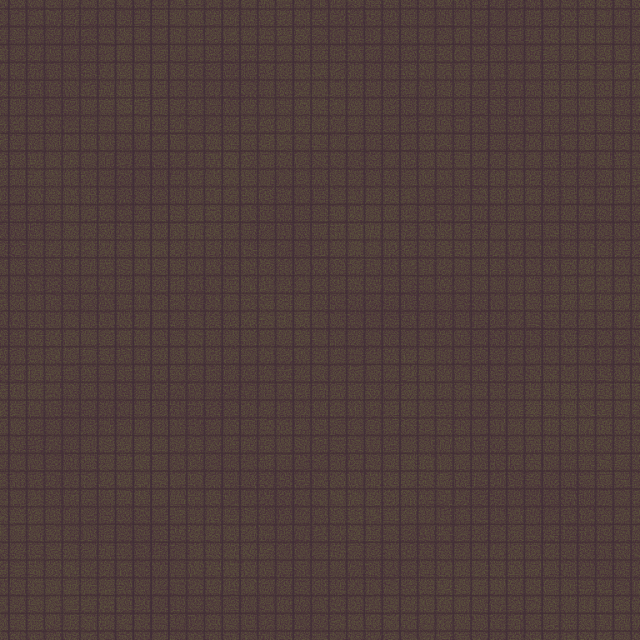
A Shadertoy shader for this pattern:

```glsl
// Dark brown speckled cloth with a fine 36 by 36 windowpane check of thin plum lines.

const float REPEATS = 36.0;
const float TAU = 6.2831853;

const vec3 RUSSET = vec3(0.300, 0.208, 0.231);
const vec3 OLIVE = vec3(0.345, 0.303, 0.230);
const vec3 WARP_PLUM = vec3(0.252, 0.178, 0.217);
const vec3 WEFT_PLUM = vec3(0.258, 0.182, 0.203);

// Integer hash of a lattice point, 0 to 1
float hash(ivec2 p, uint seed) {
    uint h = uint(p.x) * 1597334673u ^ uint(p.y) * 3812015801u ^ seed * 2798796415u;
    h = (h ^ (h >> 16)) * 2146121005u;
    h = (h ^ (h >> 15)) * 2221713035u;
    h ^= h >> 16;
    return float(h & 65535u) / 65535.0;
}

// Contribution of one lattice corner; the lattice wraps after period cells
float cornerSlope(ivec2 cell, vec2 offset, int period, uint seed) {
    ivec2 wrapped = (cell % period + period) % period;
    float angle = TAU * hash(wrapped, seed);
    return dot(vec2(cos(angle), sin(angle)), offset);
}

// Tileable gradient noise over the unit square
float gradientNoise(vec2 uv, int period, uint seed) {
    vec2 p = uv * float(period);
    ivec2 cell = ivec2(floor(p));
    vec2 f = fract(p);
    vec2 w = f * f * f * (f * (f * 6.0 - 15.0) + 10.0);
    float a = cornerSlope(cell, f, period, seed);
    float b = cornerSlope(cell + ivec2(1, 0), f - vec2(1.0, 0.0), period, seed);
    float c = cornerSlope(cell + ivec2(0, 1), f - vec2(0.0, 1.0), period, seed);
    float d = cornerSlope(cell + ivec2(1, 1), f - vec2(1.0, 1.0), period, seed);
    return mix(mix(a, b, w.x), mix(c, d, w.x), w.y);
}

// Antialiased line through the middle of each repeat
float lineCoverage(float x, float halfWidth, float pixel) {
    float dist = abs(fract(x) - 0.5);
    return clamp((halfWidth - dist) / pixel + 0.5, 0.0, 1.0);
}

// Each thread is dyed slightly differently
float threadStrength(float x, uint seed) {
    int index = int(mod(floor(x), REPEATS));
    return mix(0.72, 1.0, hash(ivec2(index, 0), seed));
}

void mainImage(out vec4 fragColor, in vec2 fragCoord) {
    vec2 uv = fragCoord / iResolution.xy;
    vec2 grid = uv * REPEATS;
    vec2 pixel = REPEATS / iResolution.xy;

    // Speckled ground: strong fine grain over faint broad patches
    float grain = 1.15 * gradientNoise(uv, 512, 1u) + 0.65 * gradientNoise(uv, 300, 2u);
    float patches = gradientNoise(uv, 7, 3u) + 0.5 * gradientNoise(uv, 24, 4u);
    float tone = 0.49 + 1.15 * grain + 0.18 * patches;

    // Cloth turns a little redder beside the lines
    vec2 toLine = abs(fract(grid) - 0.5);
    float nearLine = 1.0 - smoothstep(0.04, 0.18, min(toLine.x, toLine.y));
    tone -= 0.16 * nearLine;
    vec3 color = mix(RUSSET, OLIVE, clamp(tone, -0.2, 1.3));

    // Lines, broken up by the weave
    float weave = 1.0 - 0.4 * grain;
    float weft = lineCoverage(grid.y, 0.046, pixel.y) * threadStrength(grid.y, 5u);
    float warp = lineCoverage(grid.x, 0.050, pixel.x) * threadStrength(grid.x, 6u);
    color = mix(color, WEFT_PLUM, clamp(0.85 * weft * weave, 0.0, 1.0));
    color = mix(color, WARP_PLUM, clamp(0.98 * warp * weave, 0.0, 1.0));

    fragColor = vec4(color, 1.0);
}
```
